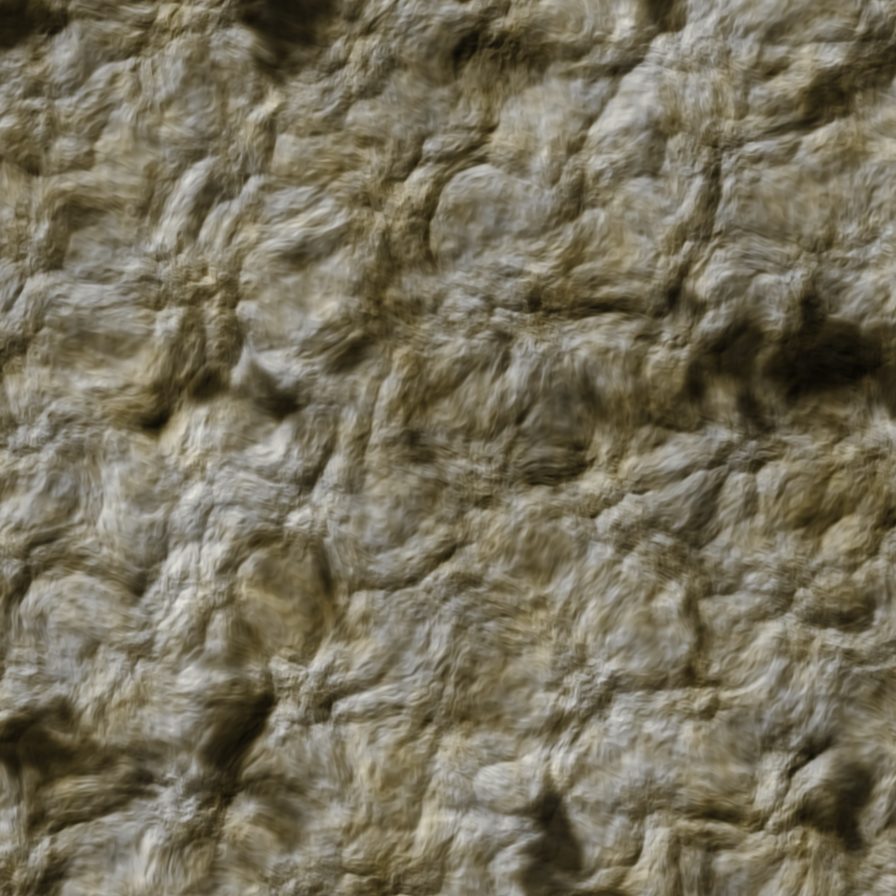
This texture is drawn by a WebGL 2 fragment shader. Its source:

```glsl
#version 300 es
precision highp float;
// Weathered conglomerate rock face: knobbly relief lit from the upper left, with dark hollows.

uniform vec2 u_resolution;
out vec4 fragColor;

const vec2  LIGHT_DIR     = vec2(-0.62, 0.78);
const float LIGHT_STEP    = 0.003;   // sampling distance for the slope
const float LIGHT_GAIN    = 0.18;
const float BASE_TONE     = 0.49;
const float HEIGHT_MEAN   = -0.03;
const float CREVICE_GAIN  = 3.0;     // how strongly low ground darkens
const float PEBBLE_SCALE  = 11.0;
const float GRAVEL_SCALE  = 26.0;
const float RUBBLE_SCALE  = 7.0;     // coarsest octave of the broken surface
const int   RUBBLE_OCTAVES = 5;
const float RUBBLE_SLOPE  = 0.30;
const float WARP_SCALE    = 9.0;
const float WARP_AMOUNT   = 0.035;
const vec2  HOLLOW_SCALE  = vec2(6.2, 4.8);
const float HOLLOW_DEPTH  = 0.72;
const vec3  OCHRE_TINT    = vec3(1.0, 0.85, 0.43);
const vec3  CHALK_TINT    = vec3(1.0, 0.98, 0.91);

// Two random values in 0..1 for a lattice cell.
vec2 hash2(vec2 cell) {
    uvec2 v = uvec2(ivec2(cell)) * 1664525u + 1013904223u;
    v.x += v.y * 1664525u;
    v.y += v.x * 1664525u;
    v ^= v >> 16u;
    v.x += v.y * 1664525u;
    v.y += v.x * 1664525u;
    v ^= v >> 16u;
    return vec2(v & 0xffffu) / 65535.0;
}

float cornerSlope(vec2 cell, vec2 offset) {
    float angle = 6.28318 * hash2(cell).x;
    return dot(vec2(cos(angle), sin(angle)), offset);
}

float gradientNoise(vec2 p) {
    vec2 i = floor(p), f = fract(p);
    vec2 u = f * f * f * (f * (f * 6.0 - 15.0) + 10.0);
    vec2 e = vec2(1.0, 0.0);
    return mix(mix(cornerSlope(i, f), cornerSlope(i + e.xy, f - e.xy), u.x),
               mix(cornerSlope(i + e.yx, f - e.yx), cornerSlope(i + e.xx, f - e.xx), u.x), u.y);
}

// Rounded stones packed in jittered cells, blended softly in the joints.
float stones(vec2 p) {
    const float JOINT_SHARPNESS = 14.0;
    vec2 cell = floor(p);
    float sum = 0.0;
    for (int y = -1; y <= 1; y++) {
        for (int x = -1; x <= 1; x++) {
            vec2 c = cell + vec2(x, y);
            vec2 d = c + hash2(c) - p;
            sum += exp(-JOINT_SHARPNESS * dot(d, d));
        }
    }
    return log(sum + 1e-6) / JOINT_SHARPNESS;
}

// Broken surface made of ridged octaves with equal slope at every size.
float rubble(vec2 p) {
    mat2 turn = mat2(0.8, 0.6, -0.6, 0.8);
    float scale = RUBBLE_SCALE, height = 0.0;
    for (int i = 0; i < RUBBLE_OCTAVES; i++) {
        float n = gradientNoise(p * scale + float(i) * 17.3);
        height += (0.5 * n - sqrt(n * n + 0.004)) * RUBBLE_SLOPE / scale;
        p = turn * p;
        scale *= 2.0;
    }
    return height;
}

vec2 warp(vec2 p) {
    vec2 q = p * WARP_SCALE;
    return p + WARP_AMOUNT * vec2(gradientNoise(q + 31.0), gradientNoise(q + 73.0));
}

float relief(vec2 p) {
    vec2 q = warp(p);
    float knobbly = smoothstep(-0.35, 0.3, gradientNoise(p * 5.0 + 11.0));
    float height = rubble(q);
    height += mix(0.025, 0.062, knobbly) * stones(q * PEBBLE_SCALE);
    height += 0.024 * stones(q * GRAVEL_SCALE + 5.0);
    return height;
}

float hollows(vec2 p) {
    vec2 q = warp(p);
    float n = gradientNoise(q * HOLLOW_SCALE + 3.7);
    n += 0.45 * gradientNoise(q * 17.0 + 41.0) + 0.2 * gradientNoise(q * 40.0);
    return smoothstep(0.16, 0.52, n);
}

void main() {
    vec2 p = gl_FragCoord.xy / u_resolution.y;

    // Slope lighting with soft highlights.
    float height = relief(p);
    float slope = (height - relief(p + LIGHT_DIR * LIGHT_STEP)) / LIGHT_STEP;
    float light = slope / sqrt(1.0 + 0.2 * slope * slope);

    // Brightness from light, crevices, broad patches and fine grain.
    float tone = BASE_TONE + LIGHT_GAIN * light + CREVICE_GAIN * (height - HEIGHT_MEAN);
    tone += 0.2 * gradientNoise(p * 2.6 + 57.0) + 0.1 * gradientNoise(p * 75.0);
    tone *= 1.0 - HOLLOW_DEPTH * hollows(p);
    tone = clamp(tone, 0.04, 0.93);

    // Ochre in the shade, chalky grey in the light, with drifting stains.
    float stain = 0.45 * gradientNoise(p * 8.0 + 91.0) + 0.35 * gradientNoise(p * 34.0 + 7.0);
    float chalk = clamp(smoothstep(0.1, 0.75, tone) + 0.05 + stain, 0.0, 1.1);
    fragColor = vec4(tone * mix(OCHRE_TINT, CHALK_TINT, chalk), 1.0);
}
```
